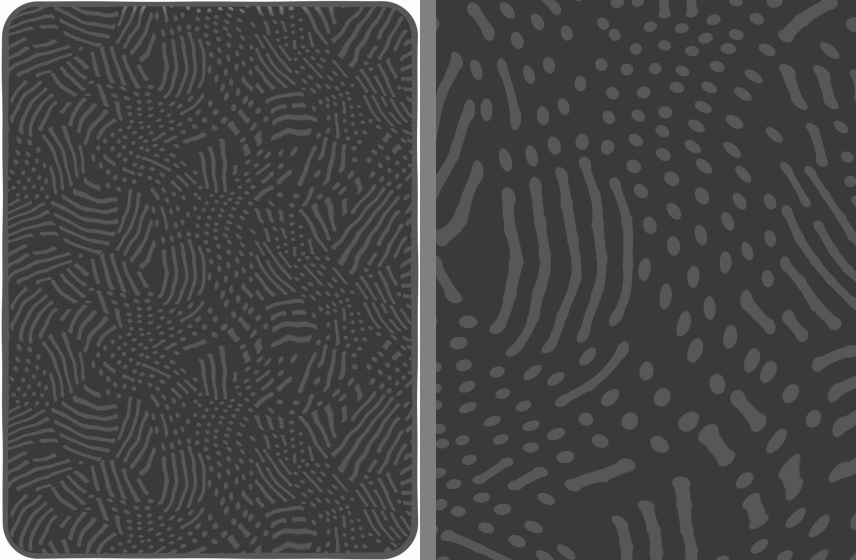
Left, the full canvas; right, a detail of the centre.
A WebGL 2 fragment shader for this pattern:

```glsl
#version 300 es
precision highp float;
// Draws a dark framed panel of winding dashes and dots in small flowing domains.

uniform vec2 u_resolution;
out vec4 fragColor;

const vec3 PAPER = vec3(0.99);
const vec3 GROUND = vec3(0.228);
const vec3 MARK = vec3(0.343);
const vec3 GLOSS = vec3(0.51);

const float PI = 3.14159265;
const float CELL = 0.1232;       // domain size, in canvas widths
const float REPEAT = 4.0;        // domains per vertical repeat
// Sizes below are in domain units
const float SPACING = 0.19;
const float LINE_RADIUS = 0.034;
const float END_RADIUS = 0.042;
const float DOT_RADIUS = 0.047;
const float EDGE_GAP = 0.36;     // share of the spacing kept free at domain borders

float hash(vec2 p) {
    return fract(sin(dot(p, vec2(127.1, 311.7))) * 43758.5453);
}

float cellHash(vec2 id, float salt) {
    return hash(vec2(id.x + salt, mod(id.y, REPEAT) + 1.7 * salt));
}

vec2 cellCentre(vec2 id) {
    return id + 0.1 + 0.8 * vec2(cellHash(id, 3.0), cellHash(id, 8.0));
}

float smoothMin(float a, float b, float blend) {
    float h = max(blend - abs(a - b), 0.0) / blend;
    return min(a, b) - 0.25 * h * h * blend;
}

float segmentDistance(vec2 p, vec2 a, vec2 b) {
    vec2 along = b - a;
    return length(p - a - along * clamp(dot(p - a, along) / dot(along, along), 0.0, 1.0));
}

float roundedBox(vec2 p, vec2 halfSize, float radius) {
    vec2 q = abs(p) - halfSize + radius;
    return length(max(q, 0.0)) + min(max(q.x, q.y), 0.0) - radius;
}

// Bends the straight rows; repeats vertically with the domains
vec2 bend(vec2 p) {
    float turn = 2.0 * PI / REPEAT;
    vec2 slow = sin(vec2(turn * p.y + 0.7 * p.x, turn * p.y + 1.3 * p.x + 2.0));
    vec2 mid = sin(vec2(2.0 * turn * p.y - 1.9 * p.x + 1.0, 3.3 * p.x - turn * p.y));
    vec2 fine = sin(vec2(8.0 * turn * p.y + 5.0 * p.x, 13.0 * p.x + 3.0 * turn * p.y));
    return p + 0.2 * slow + 0.07 * mid + 0.01 * fine;
}

vec2 nearestCell(vec2 p) {
    vec2 base = floor(p), best = base;
    float bestDistance = 1e3;
    for (int y = -2; y <= 2; y++)
    for (int x = -2; x <= 2; x++) {
        vec2 id = base + vec2(x, y);
        float d = distance(p, cellCentre(id));
        if (d < bestDistance) { bestDistance = d; best = id; }
    }
    return best;
}

// Start and end of a row, clipped by the borders of its domain
vec2 rowSpan(vec2 id, vec2 centre, vec2 origin, vec2 direction) {
    vec2 span = vec2(-3.0, 3.0);
    for (int y = -2; y <= 2; y++)
    for (int x = -2; x <= 2; x++) {
        if (x == 0 && y == 0) continue;
        vec2 other = cellCentre(id + vec2(x, y));
        vec2 outward = normalize(other - centre);
        float room = dot(0.5 * (centre + other) - origin, outward) - EDGE_GAP * SPACING;
        float slope = dot(direction, outward);
        if (slope > 0.0) span.y = min(span.y, room / slope);
        else span.x = max(span.x, room / min(slope, -1e-5));
    }
    return span;
}

float isLinked(float i, float last, float key, float chance) {
    return i >= 0.0 && i < last && hash(vec2(i, key)) < chance ? 1.0 : 0.0;
}

vec2 rowPoint(float i, float start, float pitch, float key) {
    vec2 jitter = vec2(hash(vec2(i + 31.0, key)), hash(vec2(i + 57.0, key))) - 0.5;
    return vec2(start + i * pitch, 0.0) + jitter * SPACING * vec2(0.22, 0.14);
}

// Signed distance to the dashes and dots of the domain around p
float marks(vec2 p) {
    vec2 id = nearestCell(p), centre = cellCentre(id);
    float angle = PI * cellHash(id, 13.0);
    vec2 direction = vec2(cos(angle), sin(angle));
    vec2 normal = vec2(-direction.y, direction.x);
    float shift = cellHash(id, 21.0);
    float row = round(dot(p - centre, normal) / SPACING - shift);
    vec2 origin = centre + normal * (row + shift) * SPACING;
    vec2 span = rowSpan(id, centre, origin, direction);
    float size = span.y - span.x;
    if (size < 0.0) return 1.0;

    float last = floor(size / SPACING + 0.25);
    float pitch = size / max(last, 1.0);
    float start = last < 1.0 ? 0.5 * (span.x + span.y) : span.x;
    float key = 91.0 * cellHash(id, 34.0) + 7.3 * row;
    float order = cellHash(id, 42.0) + 0.03 * (id.x - 4.0);
    float chance = mix(0.12, 0.96, smoothstep(0.22, 0.5, order));
    vec2 local = vec2(dot(p - origin, direction), dot(p - origin, normal));
    float nearest = floor((local.x - start) / max(pitch, 0.01));
    float d = 1.0;
    for (int k = -1; k <= 2; k++) {
        float i = nearest + float(k);
        if (i < 0.0 || i > last) continue;
        vec2 a = rowPoint(i, start, pitch, key);
        float ahead = isLinked(i, last, key, chance);
        float links = ahead + isLinked(i - 1.0, last, key, chance);
        float radius = links < 0.5 ? DOT_RADIUS : links < 1.5 ? END_RADIUS : LINE_RADIUS;
        d = smoothMin(d, length(local - a) - radius, 0.015);
        if (ahead > 0.5) {
            vec2 b = rowPoint(i + 1.0, start, pitch, key);
            d = smoothMin(d, segmentDistance(local, a, b) - LINE_RADIUS, 0.015);
        }
    }
    return d;
}

float coverage(float d, float pixel) {
    return 1.0 - smoothstep(-0.75 * pixel, 0.75 * pixel, d);
}

void main() {
    vec2 p = gl_FragCoord.xy / u_resolution.x;
    float pixel = 1.0 / u_resolution.x;
    vec2 middle = 0.5 * u_resolution / u_resolution.x;

    // Marks, with a faint gloss along the top
    float gloss = smoothstep(0.04, 0.01, 2.0 * middle.y - p.y) * smoothstep(0.35, 0.15, abs(p.x - 0.52));
    vec3 color = mix(GROUND, mix(MARK, GLOSS, gloss), coverage(marks(bend(p / CELL)) * CELL, pixel));

    // Rounded frame with a slightly uneven edge
    float uneven = 0.001 * sin(9.0 * p.y + 5.0 * p.x) + 0.0005 * sin(31.0 * p.y - 23.0 * p.x);
    float outer = roundedBox(p - middle, middle - vec2(0.0055, 0.003), 0.085) + uneven;
    float inner = roundedBox(p - middle, middle - vec2(0.02, 0.0165), 0.066) - uneven;
    color = mix(MARK, color, coverage(inner, pixel));
    color = mix(PAPER, color, coverage(outer, pixel));
    fragColor = vec4(color, 1.0);
}
```
